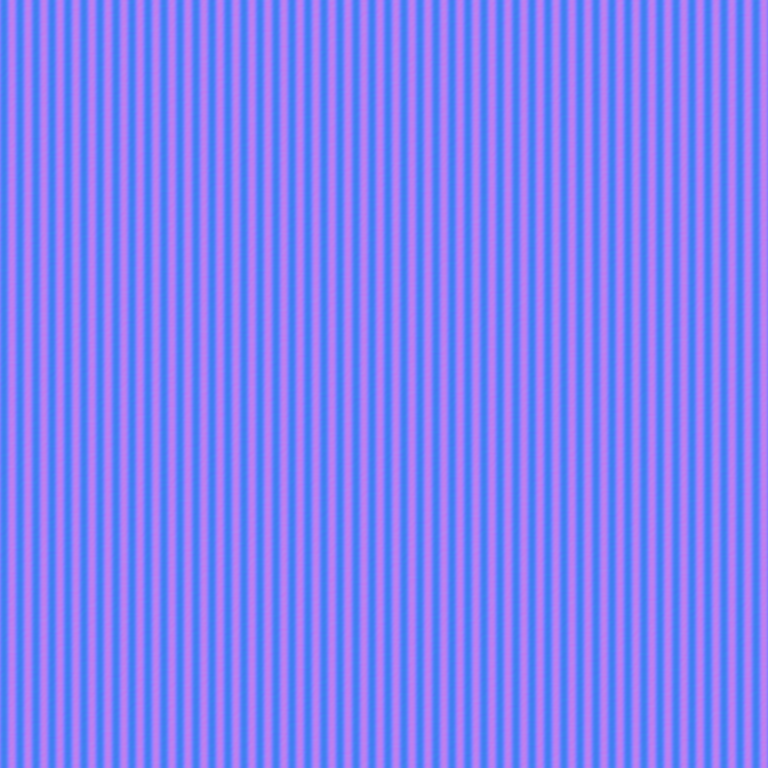
Write a Shadertoy shader that draws this texture map.

```glsl
#define RIDGES 48.0        // vertical ridges across the tile
#define RIDGE_SLOPE 0.577  // steepest slope of a ridge
#define GRAIN_SLOPE 0.022  // strength of the fine diagonal grain
#define GRAIN_FREQ 37.0    // base grain frequency across its streaks
#define GRAIN_LAYERS 4

const float TAU = 6.2831853;

// Layered sines along slanted axes; whole frequencies keep the tile seamless
float grain(vec2 uv) {
    float along = 2.0 * uv.x + uv.y;
    float across = 2.0 * uv.y - uv.x;
    float sum = 0.0;
    for (int i = 0; i < GRAIN_LAYERS; i++) {
        float k = float(i);
        float side = mod(k, 2.0) * 2.0 - 1.0;
        float bend = sin(TAU * ((11.0 + 4.0 * k) * along + side * 7.0 * across) + 1.7 * k);
        float phase = (GRAIN_FREQ + 11.0 * k) * across + side * (5.0 + 3.0 * k) * along;
        sum += sin(TAU * phase + 1.8 * bend + 2.4 * k);
    }
    return sum / sqrt(float(GRAIN_LAYERS));
}

// Height gradient of a sinusoidal ridge
vec2 ridgeSlope(vec2 uv) {
    return vec2(RIDGE_SLOPE * sin(TAU * RIDGES * uv.x), 0.0);
}

void mainImage(out vec4 fragColor, in vec2 fragCoord) {
    vec2 uv = fragCoord / iResolution.xy;

    // Ridges plus grain, which tilts across its own streaks
    vec2 slope = ridgeSlope(uv);
    slope += GRAIN_SLOPE * grain(uv) * normalize(vec2(-1.0, 2.0));

    // Encode the unit normal as a colour
    vec3 normal = normalize(vec3(-slope, 1.0));
    fragColor = vec4(0.5 + 0.5 * normal, 1.0);
}
```
